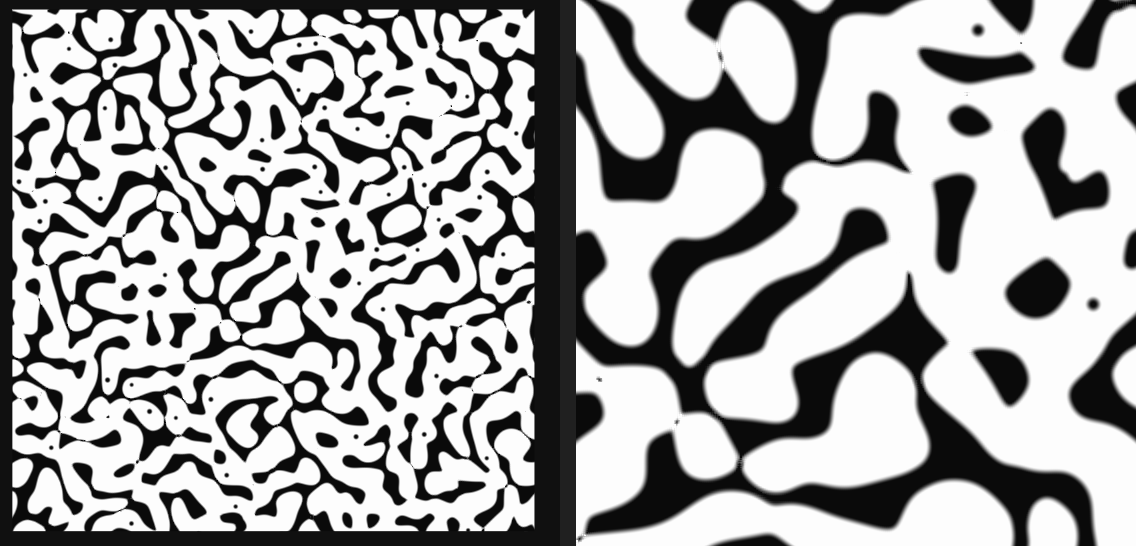
Left, the full canvas; right, a detail of the centre.
Give the GLSL for this pattern, as a Shadertoy shader.

```glsl
// Tunable values; lengths are fractions of the canvas width
const float PERIOD = 0.050;         // mean spacing of the strokes
const float PERIOD_SPREAD = 0.24;   // relative variation of wave number
const int WAVES = 40;
const float EDGE_PHASE = 0.54;      // higher gives thinner strokes
const float PHASE_SWELL = 0.13;     // slow variation of stroke thickness
const float WARP = 0.0075;
const float WARP_FREQ = 27.0;
const float DOT_CELL = 0.055;
const float DOT_RADIUS = 0.0036;
const float DOT_CLEARANCE = -0.85;  // phase below which a dot has room
const float DOT_SHARE = 0.95;
const float SOFTNESS = 0.0022;      // half width of a smoothed edge
const vec2 PANEL_MIN = vec2(0.0221, 0.0265);
const vec2 PANEL_MAX = vec2(0.9544, 0.9580);
const vec3 PAPER = vec3(0.992);
const vec3 INK = vec3(0.040);
const vec3 FRAME = vec3(0.063);
const float PI = 3.14159;

float hash(float n) {
    return fract(sin(n * 127.1 + 3.7) * 4375.85);
}

float hash(vec2 cell, float seed) {
    return fract(sin(dot(cell, vec2(127.1, 311.7)) + seed * 74.7) * 4375.85);
}

// Layered sines that squeeze and stretch the plane
vec2 warp(vec2 p) {
    vec2 q = p * WARP_FREQ;
    vec2 broad = sin(q.yx + vec2(1.3, 4.1) + 1.4 * sin(0.6 * q + vec2(0.4, 2.2)));
    vec2 fine = sin(1.5 * q + 0.8 * q.yx * vec2(1.0, -1.0) + vec2(5.2, 0.9));
    return p + WARP * (broad + 0.8 * fine);
}

// Local phase of many equal waves in all directions: +PI/2 on ridges,
// -PI/2 in valleys. Dividing by the slope keeps stroke widths even.
float labyrinthPhase(vec2 p) {
    vec2 q = warp(p);
    float height = 0.0;
    vec2 slope = vec2(0.0);
    for (int i = 0; i < WAVES; i++) {
        float n = float(i);
        float angle = PI * (n + hash(n)) / float(WAVES);
        float stretch = 1.0 + PERIOD_SPREAD * (2.0 * hash(n + 51.3) - 1.0);
        vec2 dir = stretch * vec2(cos(angle), sin(angle));
        float phase = 2.0 * PI * (dot(dir, q) / PERIOD + hash(n + 97.6));
        height += cos(phase);
        slope -= sin(phase) * dir;
    }
    return atan(height, length(slope) + 1e-4);
}

// Signed distance to the strokes, negative inside
float strokeDistance(vec2 p) {
    float phase = labyrinthPhase(p);
    float swell = sin(17.0 * p.x + 2.0 * sin(13.0 * p.y)) * sin(19.0 * p.y + 1.7);
    float level = EDGE_PHASE + PHASE_SWELL * swell - phase;
    float rate = length(vec2(dFdx(level), dFdy(level))) * iResolution.x;
    return level / max(rate, 1.0);
}

// One dot per cell, kept only where the gap between strokes is wide
float dotDistance(vec2 p) {
    vec2 cell = floor(p / DOT_CELL);
    vec2 jitter = vec2(hash(cell, 1.0), hash(cell, 2.0));
    vec2 center = (cell + 0.12 + 0.76 * jitter) * DOT_CELL;
    bool kept = hash(cell, 3.0) < DOT_SHARE
        && labyrinthPhase(center) < DOT_CLEARANCE;
    float radius = DOT_RADIUS * (0.85 + 0.3 * hash(cell, 4.0));
    return kept ? length(p - center) - radius : 1.0;
}

float panelDistance(vec2 p) {
    vec2 d = abs(p - 0.5 * (PANEL_MIN + PANEL_MAX)) - 0.5 * (PANEL_MAX - PANEL_MIN);
    return max(d.x, d.y);
}

void mainImage(out vec4 fragColor, in vec2 fragCoord) {
    vec2 p = fragCoord / iResolution.x;
    float soft = max(SOFTNESS, 0.7 / iResolution.x);

    float ink = min(strokeDistance(p), dotDistance(p));
    vec3 color = mix(INK, PAPER, smoothstep(-soft, soft, ink));

    // Dark border around the panel
    float edge = 0.7 / iResolution.x;
    color = mix(color, FRAME, smoothstep(-edge, edge, panelDistance(p)));
    fragColor = vec4(color, 1.0);
}
```
